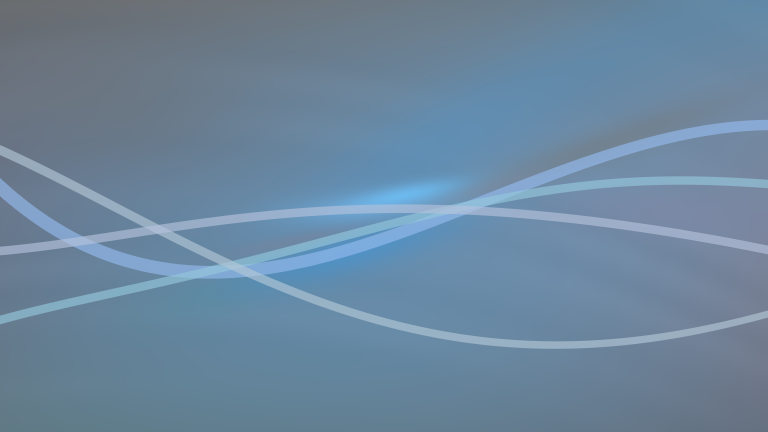
Reproduce this background procedurally as a Shadertoy shader.

```glsl
// Four translucent ribbons crossing a blue-grey haze with a bright central glow.

#define GRID vec2(768.0, 432.0)   // layout grid, y measured downward
#define KNOT_SPACING 153.6        // horizontal step between curve knots
#define RIBBON_OPACITY 0.65
#define SHEEN_STRENGTH 0.022
#define SHEEN_SCALE vec2(330.0, 24.0)

// Sine-free hash and smooth value noise
float hash(vec2 p) {
    vec3 q = fract(vec3(p.xyx) * 0.1031);
    q += dot(q, q.yzx + 33.33);
    return fract((q.x + q.y) * q.z);
}

float noise(vec2 p) {
    vec2 cell = floor(p), f = fract(p);
    f = f * f * (3.0 - 2.0 * f);
    float low = mix(hash(cell), hash(cell + vec2(1, 0)), f.x);
    float high = mix(hash(cell + vec2(0, 1)), hash(cell + vec2(1, 1)), f.x);
    return mix(low, high, f.y);
}

// Parabola through three evenly spaced colours
vec3 blend3(vec3 a, vec3 b, vec3 c, float t) {
    return a * (1.0 - t) * (1.0 - 2.0 * t) + 4.0 * b * t * (1.0 - t) + c * t * (2.0 * t - 1.0);
}

// Newton form of a quintic: start height, then five forward differences
float curve(float x, vec3 a, vec3 b) {
    float s = x / KNOT_SPACING;
    float tail = b.x + (s - 3.0) / 4.0 * (b.y + (s - 4.0) / 5.0 * b.z);
    return a.x + s * (a.y + (s - 1.0) / 2.0 * (a.z + (s - 2.0) / 3.0 * tail));
}

// Soft tilted ellipse of colour
void glow(inout vec3 col, vec2 p, vec2 centre, vec2 size, float slope, vec3 tint, float amount) {
    vec2 d = p - centre;
    d.y -= slope * d.x;
    d /= size;
    col = mix(col, tint, amount * exp(-dot(d, d)));
}

// Translucent band of even thickness along a curve
void ribbon(inout vec3 col, vec2 p, vec3 a, vec3 b, float halfWidth, vec3 tint) {
    float y = curve(p.x, a, b);
    float slope = curve(p.x + 1.0, a, b) - y;
    float dist = abs(p.y - y) / sqrt(1.0 + slope * slope) - halfWidth;
    float pixel = GRID.y / iResolution.y;
    float cover = clamp(0.5 - dist / pixel, 0.0, 1.0);
    col = mix(col, tint, RIBBON_OPACITY * cover);
}

vec3 haze(vec2 p) {
    vec2 uv = p / GRID;
    vec3 top = blend3(vec3(.41, .42, .43), vec3(.42, .47, .51), vec3(.38, .53, .64), uv.x);
    vec3 middle = blend3(vec3(.41, .47, .55), vec3(.41, .55, .67), vec3(.47, .52, .61), uv.x);
    vec3 bottom = blend3(vec3(.38, .48, .52), vec3(.39, .50, .57), vec3(.40, .44, .50), uv.x);
    vec3 col = blend3(top, middle, bottom, uv.y);

    // Faint arched sheen
    float arch = p.y - 0.0004 * (p.x - 150.0) * (p.x - 150.0);
    col += SHEEN_STRENGTH * (noise(vec2(p.x, arch) / SHEEN_SCALE + 20.0) - 0.5);

    // Broad tints
    glow(col, p, vec2(110, 105), vec2(130, 60), 0.1, vec3(.42, .45, .48), 0.5);
    glow(col, p, vec2(640, 45), vec2(170, 45), -0.40, vec3(.36, .54, .68), 0.5);
    glow(col, p, vec2(430, 150), vec2(130, 50), -0.50, vec3(.34, .57, .75), 0.5);
    glow(col, p, vec2(610, 143), vec2(130, 17), -0.35, vec3(.45, .49, .52), 0.65);
    glow(col, p, vec2(690, 215), vec2(130, 25), 0.05, vec3(.49, .53, .65), 0.6);
    glow(col, p, vec2(205, 298), vec2(80, 24), -0.25, vec3(.36, .54, .60), 0.5);

    // Central light and the dusky streaks beside it
    glow(col, p, vec2(350, 252), vec2(110, 22), -0.28, vec3(.27, .58, .82), 0.65);
    glow(col, p, vec2(300, 240), vec2(80, 8), -0.22, vec3(.47, .51, .60), 0.6);
    glow(col, p, vec2(490, 187), vec2(50, 9), -0.28, vec3(.48, .53, .61), 0.65);
    glow(col, p, vec2(370, 207), vec2(90, 16), -0.08, vec3(.45, .70, .90), 0.5);
    glow(col, p, vec2(405, 195), vec2(58, 10), -0.20, vec3(.43, .76, .98), 0.75);
    return col;
}

void mainImage(out vec4 fragColor, in vec2 fragCoord) {
    vec2 uv = fragCoord / iResolution.xy;
    vec2 p = vec2(uv.x, 1.0 - uv.y) * GRID;
    vec3 col = haze(p);

    // Ribbons: blue, cyan, silver, lavender
    ribbon(col, p, vec3(187, 80, -86.5), vec3(42.5, -5, 3),
           mix(6.8, 5.2, uv.x), vec3(.58, .73, .93));
    ribbon(col, p, vec3(320, -36, -2), vec3(1, 15, -21),
           4.2, vec3(.58, .78, .86));
    ribbon(col, p, vec3(150, 77, -7), vec3(-22, 14.5, -3.5),
           mix(4.6, 3.4, uv.x), vec3(.70, .78, .84));
    ribbon(col, p, vec3(251, -21, 3), vec3(13, -13, 9),
           4.3, vec3(.71, .76, .86));

    fragColor = vec4(clamp(col, 0.0, 1.0), 1.0);
}
```
